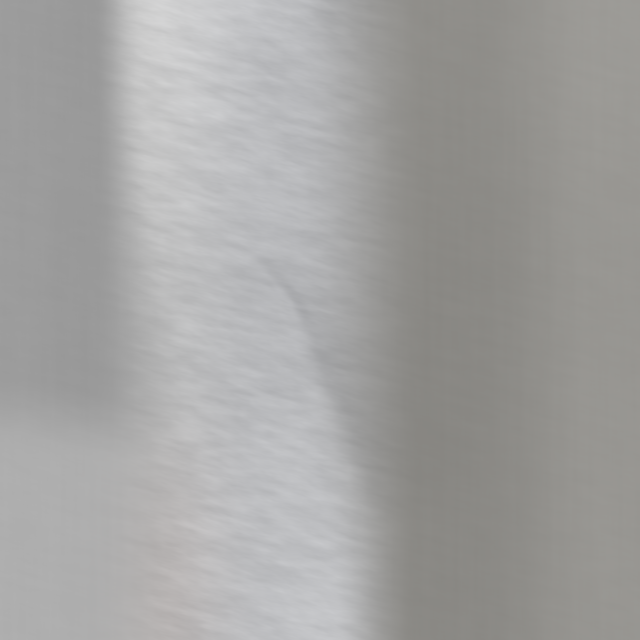
Reproduce this texture procedurally as a Shadertoy shader.

```glsl
#define GRAIN_SCALE vec2(24.0, 88.0)
#define GRAIN_SLANT 0.24
#define GRAIN_AMOUNT 0.085
#define BRUSH_AMOUNT 0.010
#define CREASE_DEPTH 0.050
#define CREASE_POINT vec2(0.458, 0.530)
#define COOL_TINT vec3(-0.004, 0.000, 0.010)
#define WARM_TINT vec3(0.008, 0.002, -0.014)
#define ROSE_TINT vec3(0.012, -0.003, -0.008)

float hash(vec2 cell) {
    uvec2 q = uvec2(ivec2(cell) + 4096) * uvec2(1597u, 3571u);
    uint n = (q.x ^ q.y) * 747796u;
    n = (n ^ (n >> 15)) * 28917u;
    n ^= n >> 13;
    return float(n & 65535u) / 65535.0;
}

float valueNoise(vec2 p) {
    vec2 cell = floor(p), f = fract(p);
    f = f * f * (3.0 - 2.0 * f);
    return mix(mix(hash(cell), hash(cell + vec2(1, 0)), f.x),
               mix(hash(cell + vec2(0, 1)), hash(cell + vec2(1, 1)), f.x), f.y);
}

float fbm(vec2 p) {
    float sum = 0.0, amplitude = 0.5;
    for (int i = 0; i < 4; i++) {
        sum += amplitude * (valueNoise(p) - 0.5);
        p = mat2(0.96, 0.28, -0.28, 0.96) * p * 1.9 + 17.3;
        amplitude *= 0.55;
    }
    return sum;
}

float bell(float x, float width) {
    return exp(-x * x / (width * width));
}

// Lit centre, brightest near the top left and lower middle
float sheenTone(vec2 uv) {
    float tone = 0.715 + 0.025 * bell(uv.x - 0.28, 0.12);
    tone += 0.065 * smoothstep(0.50, 1.0, uv.y) * bell(uv.x - 0.25, 0.14);
    tone += 0.035 * smoothstep(0.90, 1.0, uv.y) * bell(uv.x - 0.42, 0.09);
    float lower = 1.0 - smoothstep(0.05, 0.50, uv.y);
    tone += lower * (0.045 * bell(uv.x - 0.49, 0.11) - 0.025 * bell(uv.x - 0.25, 0.08));
    return tone;
}

// Dark fold with a soft shadow on its right and a small bright lip
float creaseTone(vec2 uv) {
    float drop = CREASE_POINT.y - uv.y;
    float side = uv.x - CREASE_POINT.x - drop * (drop < 0.0 ? 0.85 : 0.40);
    float span = smoothstep(0.16, 0.34, uv.y) * (1.0 - smoothstep(0.52, 0.66, uv.y));
    float shadow = smoothstep(-0.025, 0.020, side) * exp(-max(side, 0.0) / 0.075);
    float nearPoint = bell(drop, 0.045);
    return -CREASE_DEPTH * span * shadow
         + nearPoint * (0.018 * bell(side + 0.007, 0.008) - 0.025 * bell(side - 0.008, 0.010));
}

void mainImage(out vec4 fragColor, in vec2 fragCoord) {
    vec2 uv = fragCoord / iResolution.xy;
    float height = uv.y;

    // Matte left side, with a lighter lower panel
    float panel = 1.0 - smoothstep(0.29, 0.42, height + 0.12 * uv.x);
    float leftTone = mix(0.612, 0.682, panel) - 0.012 * bell(uv.x - 0.13, 0.06) * (1.0 - panel);

    // Shaded right side, lifting toward the border
    float rightTone = 0.535 + 0.050 * smoothstep(0.74, 0.94, uv.x);
    rightTone += 0.020 * smoothstep(0.55, 1.0, height);

    // Band edges drift and soften with height
    float leftEdge = mix(0.235, 0.185, smoothstep(0.15, 0.95, height));
    float leftSoft = mix(0.085, 0.038, smoothstep(0.20, 0.90, height));
    float lit = smoothstep(leftEdge - leftSoft, leftEdge + leftSoft, uv.x);
    float lowness = 1.0 - smoothstep(0.05, 0.45, height);
    float shade = smoothstep(mix(0.46, 0.515, lowness), mix(0.67, 0.65, lowness), uv.x);
    float topNotch = smoothstep(0.86, 1.0, height) * smoothstep(0.46, 0.53, uv.x);

    float tone = mix(leftTone, sheenTone(uv), lit);
    tone = mix(tone, rightTone, shade);
    tone += creaseTone(uv) - 0.045 * topNotch * (1.0 - shade);

    // Slanted fibres on the sheen, faint brushing elsewhere
    vec2 grainPos = vec2(uv.x, height + GRAIN_SLANT * uv.x);
    float grain = fbm(grainPos * GRAIN_SCALE) + 0.4 * fbm(grainPos * GRAIN_SCALE * 0.4 + 40.0);
    float sheen = lit * (1.0 - shade);
    tone += grain * GRAIN_AMOUNT * mix(0.14, 1.0, sheen);
    tone += BRUSH_AMOUNT * fbm(uv * vec2(90.0, 5.0)) * (1.0 - 0.6 * sheen);

    // Cool centre, warm right side, rosy lower left
    vec3 color = vec3(tone);
    color += COOL_TINT * sheen * smoothstep(0.20, 0.42, uv.x);
    color += WARM_TINT * shade;
    color += ROSE_TINT * lowness * bell(uv.x - 0.27, 0.08);
    fragColor = vec4(clamp(color, 0.0, 1.0), 1.0);
}
```
